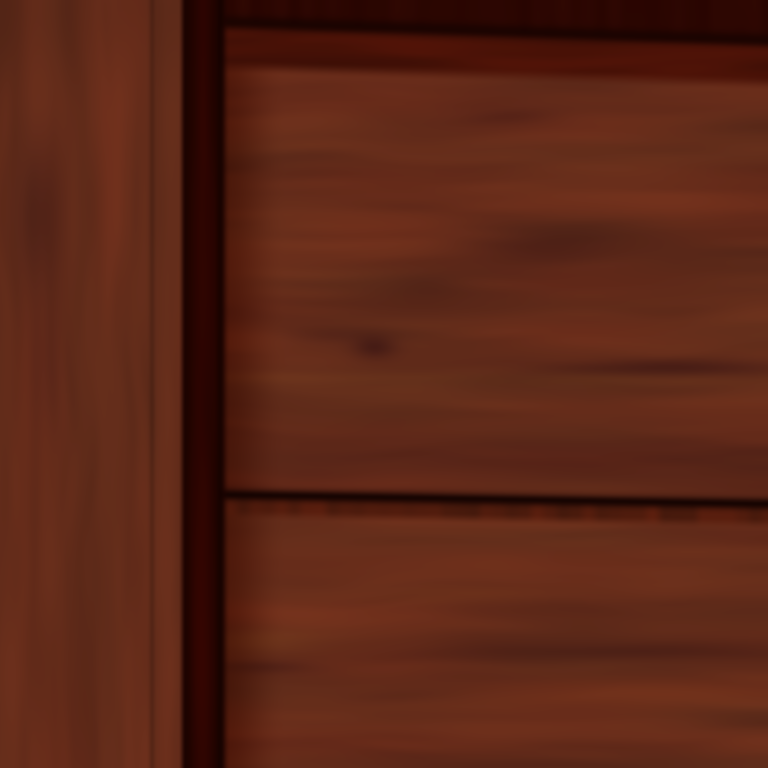
Reproduce this texture procedurally as a Shadertoy shader.

```glsl
// Corner of a dark red wooden door: an upright stile, a shadowed recess
// and two sunken boards with a groove between them. Stretched value noise
// makes the grain; soft steps cut the joints; soft ellipses add the knots.
#define STILE_EDGE 0.236
#define BOARD_EDGE 0.288
#define TOP_JOINT 0.029
#define TOP_SLOPE 0.034
#define GROOVE 0.641
#define GROOVE_SLOPE 0.017
#define GRAIN_CONTRAST 0.36
#define SOFTNESS 0.005
#define WOOD vec3(0.390, 0.171, 0.101)
#define LIP_RED vec3(0.250, 0.060, 0.022)
#define SHADOW vec3(0.150, 0.015, 0.002)

float hash(vec2 p) {
    vec3 q = fract(p.xyx * vec3(0.1031, 0.1030, 0.0973));
    q += dot(q, q.yzx + 33.33);
    return fract((q.x + q.y) * q.z);
}

float noise(vec2 p) {
    vec2 i = floor(p), f = fract(p);
    f = f * f * (3.0 - 2.0 * f);
    return mix(mix(hash(i), hash(i + vec2(1, 0)), f.x),
               mix(hash(i + vec2(0, 1)), hash(i + vec2(1, 1)), f.x), f.y);
}

// Signed grain: x runs along the fibres, y across them
float grain(vec2 p) {
    float sum = 0.0, weight = 0.45;
    vec2 scale = vec2(2.6, 20.0);
    p.y += 0.016 * (noise(p * vec2(7.0, 9.0)) - 0.5);
    for (int i = 0; i < 3; i++) {
        sum += weight * (noise(p * scale + float(i) * 17.3) - 0.5);
        scale *= vec2(1.8, 2.0);
        weight *= 0.75;
    }
    return sum;
}

// Soft elliptical spot
float spot(vec2 p, vec2 centre, vec2 radius) {
    vec2 d = (p - centre) / radius;
    return exp(-dot(d, d));
}

// 0 before the edge, 1 past it, never sharper than a pixel
float past(float v, float edge, float soft) {
    float w = max(soft, 0.75 / iResolution.y);
    return smoothstep(edge - w, edge + w, v);
}

float line(float v, float centre, float width) {
    float d = (v - centre) / width;
    return exp(-d * d);
}

vec3 stile(vec2 p) {
    vec3 c = WOOD * (1.01 + GRAIN_CONTRAST * 0.75 * grain(p.yx + 5.0));
    c.r += 0.03 * (noise(p * vec2(28.0, 4.0) + 3.0) - 0.5);
    float dark = 0.17 * spot(p, vec2(0.050, 0.28), vec2(0.032, 0.10))
               + 0.10 * spot(p, vec2(0.060, 0.48), vec2(0.025, 0.09));
    c *= 1.0 - dark * vec3(1.0, 1.2, 0.6);
    c *= 1.0 - 0.17 * line(p.x, 0.198, 0.004);
    c *= 1.0 + 0.08 * line(p.x, 0.219, 0.012);
    return c * mix(0.92, 1.0, smoothstep(0.0, 0.15, p.y));
}

vec3 boards(vec2 p, float below) {
    float g = grain(p + vec2(0.0, 3.0 * step(0.0, below)));
    vec3 c = WOOD * (1.0 + GRAIN_CONTRAST * g * vec3(0.9, 1.1, 0.8));
    c.r += 0.045 * (noise(p * vec2(4.0, 30.0) + 9.0) - 0.5);
    // Knots and dark streaks, leaning to purple
    float dark = 0.30 * spot(p, vec2(0.488, 0.452), vec2(0.028, 0.015))
               + 0.14 * spot(p, vec2(0.430, 0.438), vec2(0.06, 0.012))
               + 0.17 * spot(p, vec2(0.715, 0.322), vec2(0.10, 0.028))
               + 0.08 * spot(p, vec2(0.560, 0.370), vec2(0.05, 0.018))
               + 0.26 * spot(p, vec2(0.88, 0.479), vec2(0.15, 0.011))
               + 0.15 * spot(p, vec2(0.66, 0.150), vec2(0.07, 0.014))
               + 0.14 * spot(p, vec2(0.72, 0.595), vec2(0.50, 0.030))
               + 0.18 * spot(p, vec2(0.80, 0.848), vec2(0.20, 0.012))
               + 0.18 * spot(p, vec2(0.35, 0.868), vec2(0.06, 0.010));
    c *= 1.0 - dark * vec3(0.9, 1.15, 0.6);
    // Pale amber fibres, broken along their length
    float broken = 0.5 + 0.7 * noise(vec2(p.x * 9.0, 4.0));
    float pale = 0.11 * broken * line(p.y, 0.493 + 0.005 * (p.x - 0.6), 0.009)
               + 0.13 * spot(p, vec2(0.86, 0.902), vec2(0.20, 0.018))
               + 0.18 * spot(p, vec2(0.34, 0.835), vec2(0.08, 0.016))
               + 0.10 * spot(p, vec2(0.60, 0.775), vec2(0.12, 0.012));
    c *= 1.0 + pale * vec3(0.8, 1.3, 0.5);
    // Red shade beside the recess
    float shade = 1.0 - smoothstep(BOARD_EDGE, BOARD_EDGE + 0.085, p.x);
    return c * (1.0 - shade * vec3(0.24, 0.45, 0.60));
}

void mainImage(out vec4 fragColor, in vec2 fragCoord) {
    vec2 p = fragCoord / iResolution.xy;
    p.y = 1.0 - p.y; // measured downwards
    float along = p.x - BOARD_EDGE;
    float top = p.y - TOP_JOINT - TOP_SLOPE * along;
    float below = p.y - GROOVE - GROOVE_SLOPE * along;
    float streaks = noise(vec2(p.x * 60.0, p.y * 9.0));

    // Boards with the lip under the groove
    vec3 c = boards(p, below);
    float lip = past(below, 0.004, SOFTNESS) * (1.0 - past(below, 0.029, 0.008));
    c = mix(c, LIP_RED * (0.95 + 0.45 * streaks) + vec3(0.0, 0.025, 0.015), lip * 0.85);
    c = mix(c, SHADOW * 0.45, 0.92 * line(below, 0.003, 0.0075));

    // Top lip, joint and dark rail
    float topLip = 1.0 - past(top, 0.058 - 0.004 * along, 0.010);
    c = mix(c, LIP_RED * (1.08 + 0.7 * grain(p + 2.0)), topLip);
    vec3 rail = mix(SHADOW, LIP_RED, 0.30 * streaks + 0.05);
    c = mix(rail, c, past(top, 0.002, 0.009));
    c = mix(c, SHADOW * 0.5, 0.75 * line(top, 0.0, 0.009));

    // Recess, then the stile in front
    vec3 recess = SHADOW * (0.88 + 0.30 * line(p.x, 0.263, 0.013));
    recess *= 1.0 + 0.5 * grain(p.yx);
    c = mix(recess, c, past(p.x, BOARD_EDGE + 0.004, 0.008));
    c = mix(c, SHADOW * 0.45, 0.65 * line(p.x, BOARD_EDGE - 0.001, 0.005));
    c = mix(c, SHADOW * 0.6, 0.5 * line(p.x, STILE_EDGE + 0.005, 0.007));
    c = mix(stile(p), c, past(p.x, STILE_EDGE + 0.001, SOFTNESS));
    fragColor = vec4(clamp(c, 0.0, 1.0), 1.0);
}
```
